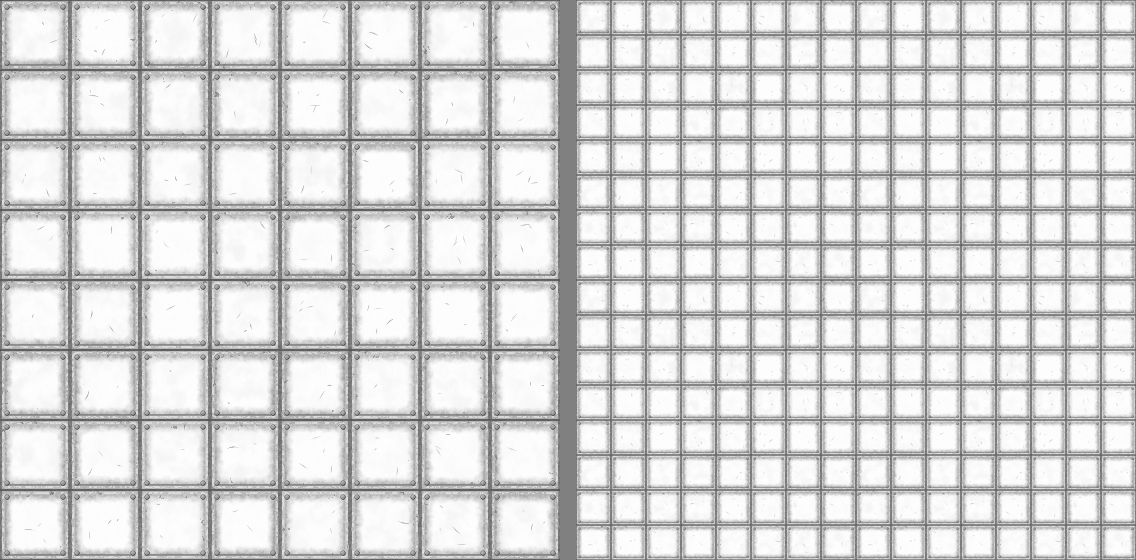
Left: one tile. Right: repeated 2 by 2.
This texture map is drawn by a three.js fragment shader. Its source:

```glsl
// Worn pale metal panels in an 8 by 8 grid: dark seams, a rail along each lower
// edge, four rivets per panel, grimy flaking borders and a few random scratches.
// Layers of grey are mixed by distance masks and wrapping gradient noise.
varying vec2 vUv;

const float TILES = 8.0;
const float SOFT = 0.012;          // edge smoothing, in panel widths
const float PAPER = 0.995;
const float SEAM_GREY = 0.37;
const float FLAKE_GREY = 0.47;
const float RAIL_GREY = 0.45;

vec2 hash2(vec2 p) {
  vec3 q = fract(vec3(p.xyx) * vec3(0.1031, 0.1030, 0.0973));
  q += dot(q, q.yzx + 33.33);
  return fract((q.xx + q.yz) * q.zy);
}

float cornerSlope(vec2 cell, vec2 offset, vec2 period) {
  float a = 6.28318 * hash2(mod(cell, period) + 7.0).x;
  return dot(vec2(cos(a), sin(a)), offset);
}

// Gradient noise that wraps after a whole number of cells, about -1 to 1
float gradientNoise(vec2 uv, vec2 period) {
  vec2 p = uv * period, i = floor(p), f = fract(p);
  vec2 w = f * f * f * (f * (f * 6.0 - 15.0) + 10.0);
  vec2 r = vec2(1.0, 0.0);
  float low = mix(cornerSlope(i, f, period), cornerSlope(i + r.xy, f - r.xy, period), w.x);
  float high = mix(cornerSlope(i + r.yx, f - r.yx, period), cornerSlope(i + r.xx, f - r.xx, period), w.x);
  return 1.4 * mix(low, high, w.y);
}

float fbm(vec2 uv, float period) {
  float sum = 0.0, amp = 0.6;
  for (int k = 0; k < 3; k++) {
    sum += amp * gradientNoise(uv, vec2(period));
    period *= 2.0;
    amp *= 0.6;
  }
  return sum;
}

float stroke(float d, float halfWidth) {
  return 1.0 - smoothstep(halfWidth - SOFT * 0.5, halfWidth + SOFT * 0.5, abs(d));
}

// Short tapered arcs placed at random inside one panel
float scratches(vec2 f, vec2 cell) {
  float mask = 0.0;
  for (int k = 0; k < 4; k++) {
    vec2 seed = cell + float(k) * vec2(17.0, 31.0) + 3.0;
    vec2 centre = mix(vec2(0.22), vec2(0.8), hash2(seed));
    vec2 rnd = hash2(seed + 53.0);
    vec2 pick = hash2(seed + 91.0);
    float a = 6.28318 * rnd.x;
    float halfLength = mix(0.025, 0.1, rnd.y);
    vec2 q = mat2(cos(a), -sin(a), sin(a), cos(a)) * (f - centre);
    q.y -= (pick.y - 0.5) * 5.0 * q.x * q.x;
    float taper = max(0.0, 1.0 - abs(q.x) / halfLength);
    float line = stroke(q.y, 0.009 * taper) * smoothstep(0.0, 0.4, taper);
    mask = max(mask, line * step(0.45, pick.x) * mix(0.35, 1.0, pick.y));
  }
  return mask;
}

// Domed rivet: x is the grey, y the coverage
vec2 rivet(vec2 f) {
  vec2 q = f - mix(vec2(0.1), vec2(0.9), step(0.5, f));
  float r = length(q);
  float light = dot(q, vec2(-0.6, 0.8)) / 0.036;
  float grey = 0.64 + 0.14 * light - 0.22 * stroke(r - 0.033, 0.007);
  return vec2(grey, stroke(r, 0.039));
}

void main() {
  vec2 p = vUv * TILES, cell = floor(p), f = fract(p);
  vec2 side = min(f, 1.0 - f);
  float blend = max(0.08 - abs(side.x - side.y), 0.0);
  float edge = min(side.x, side.y) - blend * blend / 0.32;

  float broad = fbm(vUv, 24.0);
  float wear = fbm(vUv + 0.37, 72.0);
  float fine = fbm(vUv + 0.61, 160.0);
  float grain = gradientNoise(vUv, vec2(256.0, 64.0));
  vec2 mood = hash2(cell + 11.0);

  // Panel face: faint haze and vertical brushing
  float grey = PAPER - 0.035 * mood.x * smoothstep(0.0, 0.8, broad + 0.3) - 0.012 * abs(grain);
  grey = mix(grey, 0.62, 0.75 * scratches(f, cell));

  // Grime fading inward from the border
  float reach = edge + 0.035 * wear + 0.025 * broad;
  float grime = 1.0 - smoothstep(0.045, 0.2, reach);
  grey -= grime * (0.25 + 0.07 * mood.y + 0.14 * fine);

  // Flaked patches, heavier along the left and top
  float heavy = 0.1 * smoothstep(0.22, 0.0, min(f.x, 1.0 - f.y));
  float flake = smoothstep(0.0, 0.12, wear * 0.6 + fine * 0.4 + broad * 0.35 + heavy - 0.34 - 2.0 * max(edge - 0.06, 0.0));
  grey = mix(grey, FLAKE_GREY + 0.12 * fine, 0.7 * flake * smoothstep(0.24, 0.12, edge));

  // Bright chips beside the seams
  float lip = smoothstep(0.018, 0.035, edge) * smoothstep(0.075, 0.05, edge);
  grey = mix(grey, 0.93, 0.75 * lip * smoothstep(-0.2, 0.2, fine - 0.5 * wear));

  // Lower rail and pressed side folds
  float span = smoothstep(0.04, 0.08, side.x);
  grey = mix(grey, RAIL_GREY, 0.85 * span * stroke(f.y - 0.072, 0.009));
  grey -= 0.09 * stroke(side.x - 0.085, 0.007) * smoothstep(0.06, 0.1, side.y);

  vec2 bolt = rivet(f);
  grey = mix(grey, bolt.x + 0.05 * fine, bolt.y);

  // Seams: broad ragged uprights, thinner crisp cross lines
  float upright = stroke(side.x + 0.012 * wear, 0.026);
  float cross = stroke(side.y + 0.003 * fine, 0.016);
  grey = mix(grey, SEAM_GREY + 0.08 + 0.14 * fine, 0.9 * upright);
  grey = mix(grey, SEAM_GREY - 0.02 + 0.07 * fine, 0.92 * cross);

  gl_FragColor = vec4(vec3(clamp(grey, 0.22, 1.0)), 1.0);
}
```
